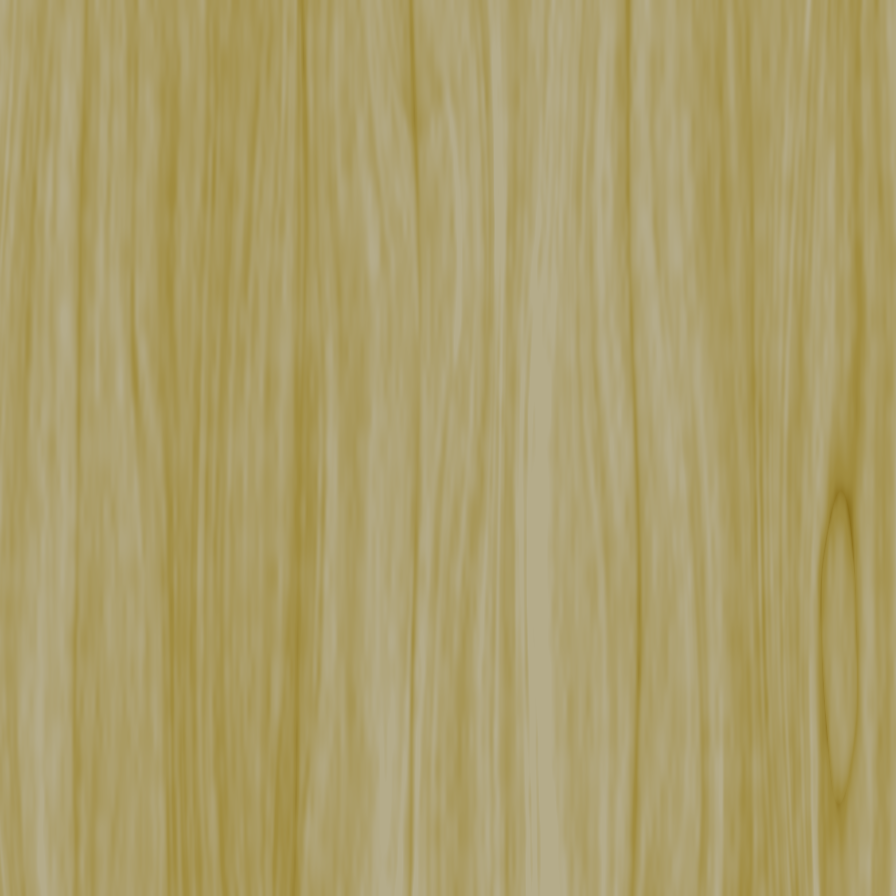
This texture is drawn by a WebGL 1 fragment shader. Its source:

```glsl
precision highp float;
// Pale straight-grained wood with dark seams and one eye-shaped knot.
// A vertical coordinate is folded by layered sines; 1D noise of that folded
// coordinate gives streaks that narrow, widen and close into flame shapes.
uniform vec2 u_resolution;

const vec3 DEEP  = vec3(0.53, 0.42, 0.08);
const vec3 AMBER = vec3(0.63, 0.55, 0.25);
const vec3 PALE  = vec3(0.70, 0.66, 0.51);

const float BASE_TONE = 0.62;             // 0 is amber, 1 is pale
const float STREAK_CONTRAST = 1.0;
const float HAIRLINE_CONTRAST = 0.50;
const float FIBRE_CONTRAST = 0.40;
const float BROAD_CONTRAST = 0.32;
const float SEAM_DEPTH = 0.95;
const float SEAM_WIDTH = 0.0030;
const float SEAM_GLOW = 0.013;
const vec2 KNOT_CENTRE = vec2(0.937, 0.277);
const vec2 KNOT_RADII = vec2(0.019, 0.175);
const float TAU = 6.2831853;

float hash(vec2 cell) {
  return fract(sin(dot(cell, vec2(127.1, 311.7))) * 43758.545);
}

float noise(vec2 p) {
  vec2 cell = floor(p);
  vec2 f = fract(p);
  f = f * f * (3.0 - 2.0 * f);
  float low = mix(hash(cell), hash(cell + vec2(1.0, 0.0)), f.x);
  float high = mix(hash(cell + vec2(0.0, 1.0)), hash(cell + 1.0), f.x);
  return mix(low, high, f.y);
}

// Gentle sideways sway shared by the grain and the seams.
float sway(vec2 p) {
  return 0.006 * sin(TAU * 0.65 * p.y + 5.0 * p.x)
       + 0.002 * sin(TAU * 1.4 * p.y + 11.0 * p.x);
}

// Elliptical distance from the knot: 1 on its dark ring.
float knotDistance(vec2 p) {
  vec2 q = (p - KNOT_CENTRE) / KNOT_RADII;
  q.x += 0.12 * sin(3.0 * q.y) + 0.25 * (noise(p * vec2(20.0, 14.0)) - 0.5);
  return length(q);
}

// Folded coordinate whose level lines are the grain lines.
float grainCoordinate(vec2 p, float knot) {
  float swell = 0.65 + 0.40 * sin(4.0 * p.y + 9.0 * p.x);
  float broad = sin(TAU * 3.3 * p.x + 1.2 * sin(3.1 * p.y + 0.6));
  float narrow = sin(TAU * 9.0 * p.x + 1.4 * sin(4.0 * p.y + 7.0 * p.x));
  float wiggle = noise(p * vec2(30.0, 8.0)) - 0.5;
  return p.x + sway(p) + 0.040 * swell * broad + 0.009 * narrow
       + 0.0018 * wiggle + 0.04 * exp(-0.5 * knot * knot);
}

// Light and dark streaks, from broad bands to thin lines.
float streaks(float grain, float y) {
  float sum = 0.0;
  float frequency = 11.0;
  float weight = 0.48;
  for (int i = 0; i < 4; i++) {
    float row = y * 0.5 + 17.0 * float(i);
    sum += weight * (noise(vec2(grain * frequency + 40.0, row)) - 0.5);
    frequency *= 2.35;
    weight *= 0.93;
  }
  return sum;
}

// Fine lines that keep their density where the grain folds.
float hairlines(float grain, float y) {
  float medium = noise(vec2(grain * 88.0, y * 1.5 + 3.0)) - 0.5;
  float fine = noise(vec2(grain * 200.0, y * 2.5 + 9.0)) - 0.5;
  return 0.8 * medium + 0.8 * fine;
}

// Dark lines with a soft stain, fading in and out along their length.
float seams(vec2 p) {
  float dark = 0.0;
  for (int i = 0; i < 4; i++) {
    float k = float(i);
    float centre = 0.09 + 0.205 * k + 0.045 * sin(2.1 * k);
    float d = p.x + sway(p) - centre;
    float side = d < 0.0 ? 1.0 : 0.55;
    float strength = 0.45 + 0.65 * noise(vec2(k * 7.0, p.y * 3.0));
    float line = exp(-d * d / (SEAM_WIDTH * SEAM_WIDTH));
    float stain = exp(-abs(d) / (SEAM_GLOW * side));
    dark += strength * (0.55 * line + 0.45 * stain);
  }
  return dark;
}

float knotRing(float r) {
  return exp(-abs(r - 1.0) * mix(6.0, 3.5, step(1.0, r)));
}

// Short fine fibres laid over everything.
float fibres(vec2 p) {
  float fine = noise(p * vec2(230.0, 28.0)) - 0.5;
  float coarse = noise(p * vec2(110.0, 14.0) + 31.0) - 0.5;
  return 0.7 * fine + 0.5 * coarse;
}

void main() {
  vec2 p = gl_FragCoord.xy / u_resolution;
  float knot = knotDistance(p);
  float grain = grainCoordinate(p, knot);
  float softGrain = mix(p.x + sway(p), grain, 0.45);

  float tone = BASE_TONE + STREAK_CONTRAST * streaks(grain, p.y);
  tone += HAIRLINE_CONTRAST * hairlines(softGrain, p.y);
  tone += BROAD_CONTRAST * (noise(p * vec2(7.0, 1.5) + 5.0) - 0.5);
  tone += FIBRE_CONTRAST * fibres(p);
  tone -= SEAM_DEPTH * (seams(p) + knotRing(knot));

  vec3 colour = mix(AMBER, PALE, clamp(tone, 0.0, 1.12));
  colour = mix(colour, DEEP, smoothstep(0.0, 0.9, -tone));
  gl_FragColor = vec4(colour, 1.0);
}
```
